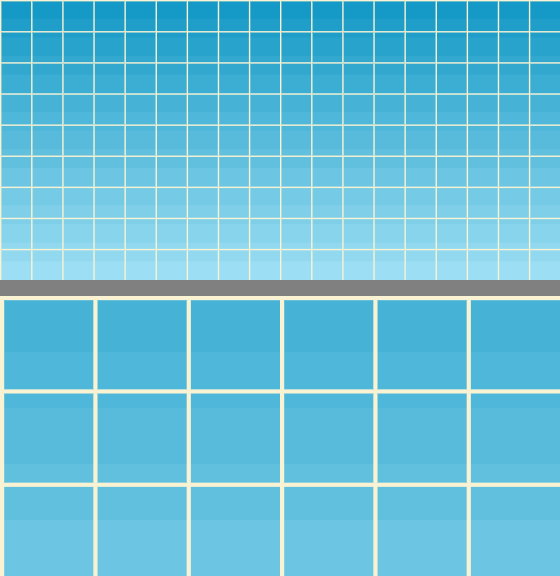
Top, the full canvas; bottom, a detail of the centre.
Write a WebGL 2 fragment shader that draws this pattern.

```glsl
#version 300 es
precision highp float;
// Cream square grid, 18 by 9 cells, over a blue gradient stepped into 15 bands.

uniform vec2 u_resolution;
out vec4 outColor;

const float ROWS = 9.0;
const float BANDS = 15.0;
const float LINE_WIDTH = 0.045; // fraction of a cell

const vec3 DEEP_BLUE = vec3(0.083, 0.600, 0.775);
const vec3 PALE_BLUE = vec3(0.610, 0.870, 0.952);
const vec3 CREAM = vec3(0.975, 0.953, 0.828);

// Index of the band holding t, with edges smoothed over one pixel.
float bandIndex(float t, float pixel) {
    float edge = floor(t + 0.5);
    return edge - 1.0 + clamp((t - edge) / pixel + 0.5, 0.0, 1.0);
}

// Coverage of lines that start at every whole number on each axis.
vec2 lineCoverage(vec2 cell, float width, float pixel) {
    vec2 fromCentre = abs(fract(cell - 0.5 * width + 0.5) - 0.5);
    return clamp(0.5 - (fromCentre - 0.5 * width) / pixel, 0.0, 1.0);
}

void main() {
    // Position from the top left, in canvas heights.
    vec2 p = vec2(gl_FragCoord.x, u_resolution.y - gl_FragCoord.y) / u_resolution.y;
    float pixel = 1.0 / u_resolution.y;

    // Stepped background
    float band = bandIndex(p.y * BANDS, pixel * BANDS);
    vec3 color = mix(DEEP_BLUE, PALE_BLUE, band / (BANDS - 1.0));

    // Grid lines
    vec2 lines = lineCoverage(p * ROWS, LINE_WIDTH, pixel * ROWS);
    color = mix(color, CREAM, max(lines.x, lines.y));

    outColor = vec4(color, 1.0);
}
```
